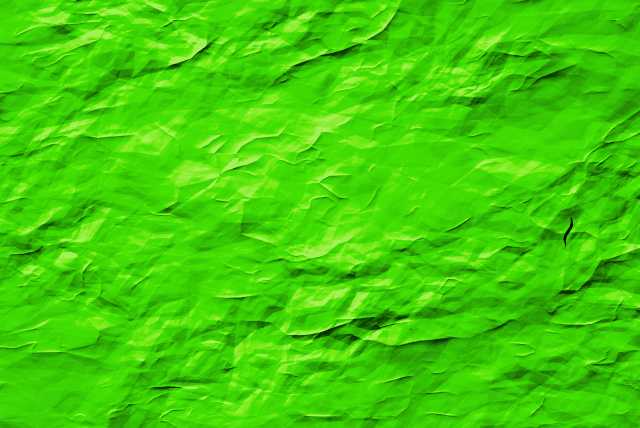
Write a Shadertoy shader that draws this texture.

```glsl
// Crumpled sheet of bright green paper, lit from the upper left.

const vec2 LIGHT_DIR = vec2(-0.37, 0.93);
const float SLOPE_STEP = 0.0027;

float hash(vec2 p) {
    vec3 q = fract(vec3(p.xyx) * 0.1031);
    q += dot(q, q.yzx + 33.33);
    return fract((q.x + q.y) * q.z);
}

mat2 rotation(float angle) {
    float c = cos(angle), s = sin(angle);
    return mat2(c, s, -s, c);
}

float cornerSlope(vec2 cell, vec2 corner, vec2 f) {
    float angle = 6.2832 * hash(cell + corner);
    return dot(vec2(cos(angle), sin(angle)), f - corner);
}

// Smooth gradient noise, roughly -0.6 to 0.6
float gradientNoise(vec2 p) {
    vec2 cell = floor(p), f = p - cell;
    vec2 u = f * f * f * (f * (f * 6.0 - 15.0) + 10.0);
    float low = mix(cornerSlope(cell, vec2(0, 0), f), cornerSlope(cell, vec2(1, 0), f), u.x);
    float high = mix(cornerSlope(cell, vec2(0, 1), f), cornerSlope(cell, vec2(1, 1), f), u.x);
    return mix(low, high, u.y);
}

// Flat triangles between random heights, from 0 to 1
float facetNoise(vec2 p) {
    vec2 s = p + (p.x + p.y) * 0.366;
    vec2 cell = floor(s), f = s - cell;
    vec2 side = f.x > f.y ? vec2(1, 0) : vec2(0, 1);
    float hi = max(f.x, f.y), lo = min(f.x, f.y);
    return hash(cell) * (1.0 - hi) + hash(cell + side) * (hi - lo) + hash(cell + 1.0) * lo;
}

// Gently curved polygons that meet in straight, sharp creases
float creaseCells(vec2 p) {
    vec2 cell = floor(p);
    float lowest = 9.0;
    for (int y = -1; y <= 1; y++)
    for (int x = -1; x <= 1; x++) {
        vec2 neighbour = cell + vec2(x, y);
        float random = hash(neighbour);
        vec2 d = neighbour + vec2(random, hash(neighbour + 41.5)) - p;
        lowest = min(lowest, dot(d, d) + 0.35 * fract(random * 57.0));
    }
    return lowest;
}

vec2 warp(vec2 p, float frequency, float amount) {
    vec2 q = p * frequency;
    return p + amount * vec2(gradientNoise(q + 31.7), gradientNoise(q + 77.3));
}

// Short angular folds along the middle contour of the facets
float foldHeight(vec2 p, float frequency, float sharpness) {
    vec2 q = p * frequency * vec2(0.75, 1.15);
    float presence = smoothstep(0.0, 0.3, gradientNoise(q * 0.9 + 57.1));
    float contour = facetNoise(q + 13.4) + 0.25 * facetNoise(q * 2.7 + 3.1) - 0.625;
    return presence * exp(-sharpness * abs(contour)) / frequency;
}

float paperHeight(vec2 p) {
    p = rotation(-0.15) * p * vec2(0.9, 1.1) + 20.0;
    p = warp(warp(p, 3.0, 0.045), 14.0, 0.007);
    float roughness = mix(0.5, 1.4, smoothstep(-0.3, 0.3, gradientNoise(p * 2.6)));
    float height = 0.0, frequency = 3.1;
    for (int i = 0; i < 5; i++) {
        float octave = float(i);
        float weight = exp(-0.2 * (octave - 1.8) * (octave - 1.8)) / frequency;
        weight *= i > 1 ? roughness : 1.0;
        vec2 q = rotation(octave * 1.9 + 0.4) * p * frequency + octave * 19.0;
        float bulge = i % 2 == 0 ? -0.48 : 0.48;
        height += weight * 0.68 * abs(facetNoise(q) - 0.5);
        height += weight * bulge * creaseCells(q * 0.9 + 5.3);
        frequency *= 1.9;
    }
    for (int i = 0; i < 3; i++) {
        float octave = float(i);
        height += 0.18 * foldHeight(p + octave * 7.7, 4.0 * exp2(octave), 15.0);
    }
    return height;
}

// Brightness of the slope facing the light, averaged across the light
float slopeLight(vec2 p, vec2 light, float stepSize) {
    vec2 across = vec2(-light.y, light.x) * stepSize * 0.25;
    vec2 along = light * stepSize * 0.5;
    float sum = 0.0;
    for (int i = 0; i < 2; i++) {
        vec2 q = p + across * (float(i) * 2.0 - 1.0);
        sum += paperHeight(q - along) - paperHeight(q + along);
    }
    return sum * 0.5 / stepSize;
}

// Dark tapered slit
float tearMask(vec2 p, vec2 center, float halfLength) {
    vec2 d = p - center;
    float t = d.y / halfLength;
    float bend = 0.009 * t + 0.004 * sin(t * 4.0);
    float width = 0.004 * (1.0 - t * t);
    return smoothstep(0.0015, -0.0015, abs(d.x - bend) - width) * step(abs(t), 1.0);
}

// Tone in standard deviations to paper colour
vec3 paperColour(float tone) {
    vec3 colours[8] = vec3[8](
        vec3(0.04, 0.20, 0.00), vec3(0.12, 0.47, 0.01), vec3(0.17, 0.64, 0.01),
        vec3(0.20, 0.76, 0.01), vec3(0.24, 0.845, 0.01), vec3(0.27, 0.88, 0.01),
        vec3(0.47, 0.92, 0.09), vec3(0.64, 0.94, 0.35));
    float levels[8] = float[8](-3.4, -2.2, -1.37, -0.64, 0.1, 0.75, 1.4, 2.2);
    vec3 colour = colours[0];
    for (int i = 0; i < 7; i++) {
        float blend = clamp((tone - levels[i]) / (levels[i + 1] - levels[i]), 0.0, 1.0);
        colour = mix(colour, colours[i + 1], blend);
    }
    return colour;
}

void mainImage(out vec4 fragColor, in vec2 fragCoord) {
    vec2 p = fragCoord / iResolution.y;
    float aspect = iResolution.x / iResolution.y;

    // Broad pool of light, dimmer toward the right and the bottom
    vec2 fromPool = (p - vec2(0.37 * aspect, 0.7)) / 0.8;
    float tone = 1.4 * (exp(-dot(fromPool, fromPool)) - 0.63);

    tone += 0.92 * slopeLight(p, LIGHT_DIR, SLOPE_STEP);
    tone += 0.12 * gradientNoise(p * 150.0);

    vec3 colour = paperColour(tone);
    float tear = tearMask(p, vec2(0.888 * aspect, 0.46), 0.036);
    fragColor = vec4(mix(colour, vec3(0.01, 0.05, 0.0), tear), 1.0);
}
```
